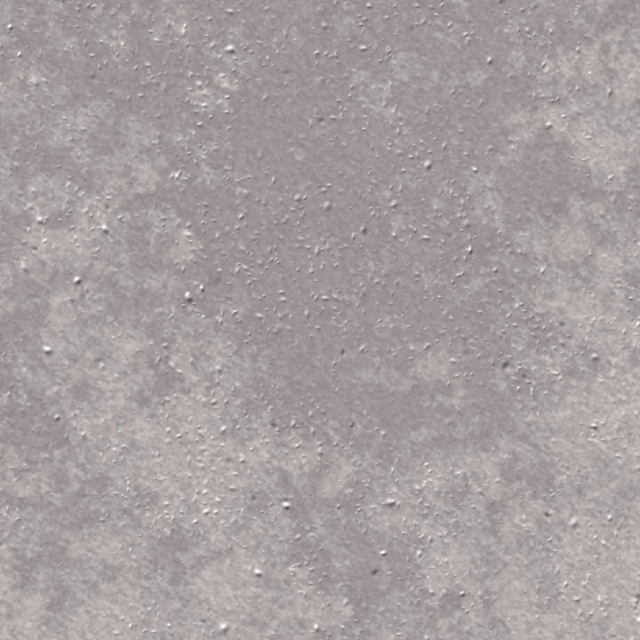
A WebGL 2 fragment shader for this texture:

```glsl
#version 300 es
precision highp float;
// Weathered mauve-grey stone with pale mottled bloom, tiny raised flecks and pits.

uniform vec2 u_resolution;
out vec4 fragColor;

const vec3 STONE = vec3(0.612, 0.578, 0.586);
const vec3 SILVER_BLOOM = vec3(0.680, 0.660, 0.660);
const vec3 PINK_BLOOM = vec3(0.735, 0.693, 0.683);

float hash(vec2 p) {
    vec3 q = fract(vec3(p.xyx) * 0.1031);
    q += dot(q, q.yzx + 33.33);
    return fract((q.x + q.y) * q.z);
}

vec2 hash2(vec2 p) {
    return vec2(hash(p), hash(p + vec2(57.3, 19.7)));
}

float noise(vec2 p) {
    vec2 cell = floor(p), f = fract(p);
    f = f * f * f * (f * (f * 6.0 - 15.0) + 10.0);
    float low = mix(hash(cell), hash(cell + vec2(1, 0)), f.x);
    float high = mix(hash(cell + vec2(0, 1)), hash(cell + vec2(1, 1)), f.x);
    return mix(low, high, f.y);
}

mat2 rotation(float angle) {
    float c = cos(angle), s = sin(angle);
    return mat2(c, s, -s, c);
}

float fbm(vec2 p) {
    float sum = 0.0, weight = 0.40;
    for (int octave = 0; octave < 4; octave++) {
        sum += weight * noise(p);
        p = rotation(0.65) * p * 2.03 + 11.7;
        weight *= 0.7;
    }
    return sum;
}

float softSpot(vec2 offset, vec2 radius) {
    vec2 q = offset / radius;
    return exp(-0.5 * dot(q, q));
}

// Scattered soft grains: x is the lit side, y is the shaded side.
vec2 flecks(vec2 p, float cells, float density, vec2 radius, float seed) {
    vec2 home = floor(p * cells), total = vec2(0);
    for (int j = -1; j <= 1; j++) {
        for (int i = -1; i <= 1; i++) {
            vec2 id = home + vec2(i, j);
            vec2 key = id + seed;
            vec2 shape = hash2(key + 131.0);
            float present = step(hash(key + 71.0), density);
            float strength = present * mix(0.25, 1.0, shape.x * shape.x);
            vec2 offset = p - (id + hash2(key)) / cells;
            float angle = -0.4 + 3.0 * (hash(key + 211.0) - 0.5);
            vec2 size = radius * mix(0.7, 1.3, shape.y);
            vec2 shade = offset + vec2(-0.8, 1.7) * size.y;
            total.x += strength * softSpot(rotation(angle) * offset, size);
            total.y += strength * softSpot(rotation(angle) * shade, size);
        }
    }
    return total;
}

// Pale cover: broad clouds broken into small ragged patches.
float bloom(vec2 p, float fineScale, float threshold) {
    float broad = fbm(p * 3.6 + 4.0);
    float ragged = fbm(p * fineScale + 23.0);
    float lean = 0.13 * (0.5 - p.y) + 0.30 * (p.x - 0.45) * (p.x - 0.45);
    float cover = 0.45 * broad + 0.55 * ragged + lean;
    return smoothstep(threshold - 0.06, threshold + 0.08, cover);
}

void main() {
    vec2 p = gl_FragCoord.xy / u_resolution.y;

    // Ground tone and mottling
    vec3 color = STONE + 0.030 * (fbm(p * 5.0 + 61.0) - 0.5);
    float silver = bloom(p, 32.0, 0.55);
    float pink = bloom(p, 21.0, 0.615);
    color = mix(color, SILVER_BLOOM, 0.75 * silver);
    color = mix(color, PINK_BLOOM, 0.75 * pink);

    // Fine slanted grain, stronger on the pale cover
    vec2 slanted = rotation(0.5) * p;
    float grain = noise(slanted * vec2(110.0, 200.0)) - 0.5;
    grain += 0.8 * (noise(p * 230.0 + 9.0) - 0.5);
    color += grain * mix(0.055, 0.095, silver);

    // Small flecks, gathered in loose groups
    float group = mix(0.4, 1.35, smoothstep(0.38, 0.62, fbm(p * 9.0 + 37.0)));
    vec2 small = flecks(p, 82.0, 0.55, vec2(0.0021, 0.0013), 300.0);
    vec2 large = flecks(p, 48.0, 0.50, vec2(0.0030, 0.0017), 500.0);
    color += group * (0.21 * small.x - 0.15 * small.y);
    color += group * (0.25 * large.x - 0.17 * large.y);

    // Sparse bright chips and dark pits
    vec2 chips = flecks(p, 17.0, 0.26, vec2(0.0034, 0.0025), 700.0);
    vec2 pits = flecks(p, 15.0, 0.18, vec2(0.0034, 0.0025), 900.0);
    color += 0.45 * chips.x - 0.36 * chips.y;
    color += 0.14 * pits.y - 0.33 * pits.x;

    fragColor = vec4(clamp(color, 0.0, 1.0), 1.0);
}
```
